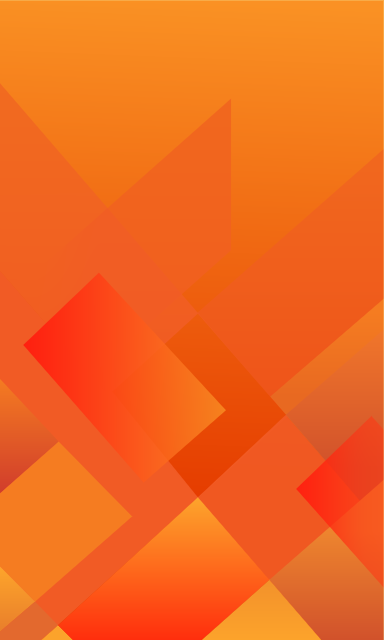
A WebGL 1 fragment shader for this background:

```glsl
precision highp float;
// Overlapping orange bands and tilted rectangles over a warm vertical gradient.
// Each shape is a smooth-edged convex quad, filled by a linear ramp and
// layered from back to front. Canvas space is 60.16 wide by 100 high.
uniform vec2 u_resolution;

const vec2 CANVAS = vec2(60.16, 100.0);
const vec3 CORAL = vec3(0.945, 0.355, 0.145);
const vec3 RED = vec3(1.0, 0.12, 0.06);
const vec3 ORANGE = vec3(0.96, 0.485, 0.13);
const vec3 AMBER = vec3(0.99, 0.64, 0.17);
const vec3 BROWN = vec3(0.82, 0.32, 0.17);
const vec3 PALE_RIM = vec3(0.95, 0.9, 0.6);

float cross2(vec2 a, vec2 b) {
  return a.x * b.y - a.y * b.x;
}

// Signed distance to the line from a to b, positive on its left
float side(vec2 p, vec2 a, vec2 b) {
  return cross2(normalize(b - a), p - a);
}

// Coverage of a convex quad with corners in either winding order
float quad(vec2 p, vec2 a, vec2 b, vec2 c, vec2 d) {
  float winding = sign(cross2(c - a, d - b));
  float inner = min(
    min(side(p, a, b) * winding, side(p, b, c) * winding),
    min(side(p, c, d) * winding, side(p, d, a) * winding));
  float pixel = CANVAS.y / u_resolution.y;
  return clamp(0.5 + inner / pixel, 0.0, 1.0);
}

// Linear colour ramp from one value to another
vec3 ramp(float v, float start, float end, vec3 first, vec3 last) {
  return mix(first, last, clamp((v - start) / (end - start), 0.0, 1.0));
}

// Slightly tilted gradient from deep orange up to amber
vec3 backdrop(vec2 p) {
  float height = p.y + 0.04 * (p.x - 0.5 * CANVAS.x);
  return ramp(height, 23.0, 100.0, vec3(0.90, 0.24, 0.0), vec3(0.98, 0.57, 0.14));
}

// Wide diagonal bands, with the backdrop showing where they cross
vec3 bands(vec2 p, vec3 color) {
  vec3 bandFill = ramp(p.y, 40.0, 87.0, CORAL, vec3(0.945, 0.41, 0.125));
  vec3 risingFill = ramp(p.y, 38.0, 77.0, vec3(0.935, 0.33, 0.10), vec3(0.945, 0.41, 0.12));

  float sail = quad(p, vec2(36.2, 84.6), vec2(36.2, 60.9), vec2(6.0, 34.0), vec2(6.0, 57.9));
  sail *= smoothstep(5.0, 16.0, p.x);
  vec3 sailFill = ramp(p.y, 50.0, 84.0, vec3(0.945, 0.37, 0.12), vec3(0.945, 0.40, 0.12));
  color = mix(color, sailFill, 0.94 * sail);

  float rising = quad(p, vec2(60.2, 76.8), vec2(60.2, 48.6), vec2(6.5, 0.0), vec2(0.0, 24.0));
  color = mix(color, risingFill, rising);

  float wedge = quad(p, vec2(60.2, 53.4), vec2(42.3, 38.0), vec2(60.2, 17.3), vec2(61.0, 30.0));
  color = mix(color, ramp(p.y, 38.0, 51.0, vec3(0.91, 0.41, 0.13), ORANGE), wedge);
  float lowerWedge = quad(p, vec2(60.2, 48.6), vec2(44.8, 35.2), vec2(60.2, 17.3), vec2(61.0, 30.0));
  color = mix(color, ramp(p.y, 27.0, 48.0, BROWN, vec3(0.94, 0.46, 0.17)), lowerWedge);

  float falling = quad(p, vec2(0.0, 87.0), vec2(60.2, 17.3), vec2(50.3, 0.0), vec2(0.0, 57.7));
  color = mix(color, bandFill, 0.9 * falling);
  color = mix(color, CORAL, 0.55 * sail * falling);
  float leftField = quad(p, vec2(0.0, 57.7), vec2(31.0, 22.3), vec2(6.5, 0.0), vec2(0.0));
  color = mix(color, CORAL, leftField);

  float crossing = quad(p, vec2(31.0, 51.0), vec2(44.8, 35.2), vec2(31.0, 22.3), vec2(17.6, 38.8));
  return mix(color, backdrop(p), crossing);
}

// Tiles along the lower and left edges
vec3 tiles(vec2 p, vec3 color) {
  float shade = quad(p, vec2(0.0, 40.8), vec2(9.2, 31.0), vec2(0.0, 22.9), vec2(-5.0, 30.0));
  color = mix(color, ramp(p.y, 23.0, 41.0, BROWN * vec3(1.0, 0.75, 1.0), ORANGE), shade);

  float flatTile = quad(p, vec2(9.2, 31.0), vec2(20.7, 19.3), vec2(5.5, 6.0), vec2(-6.06, 17.57));
  color = mix(color, ORANGE, flatTile);

  float cornerGold = quad(p, vec2(0.0, 11.5), vec2(5.5, 6.0), vec2(0.0, 1.3), vec2(-5.0, 6.0));
  color = mix(color, ramp(p.y, 1.0, 11.0, vec3(0.91, 0.49, 0.17), AMBER), cornerGold);
  float cornerBrown = quad(p, vec2(5.5, 6.0), vec2(9.1, 2.3), vec2(3.6, -2.5), vec2(-2.0, -0.4));
  color = mix(color, vec3(0.89, 0.41, 0.18), cornerBrown);
  float goldTip = quad(p, vec2(9.1, 2.3), vec2(12.5, -1.0), vec2(9.0, -4.0), vec2(5.0, -1.3));
  color = mix(color, AMBER, goldTip);

  float peak = quad(p, vec2(31.0, 22.3), vec2(42.2, 9.4), vec2(20.9, -9.5), vec2(9.1, 2.3));
  color = mix(color, ramp(p.y, 0.0, 22.0, vec3(1.0, 0.18, 0.05), AMBER), peak);

  float rightBrown = quad(p, vec2(42.2, 9.4), vec2(60.2, 25.1), vec2(60.2, 0.0), vec2(50.3, 0.0));
  color = mix(color, ramp(p.y, 0.0, 17.0, BROWN, vec3(0.93, 0.52, 0.18)), rightBrown);
  float rightGold = quad(p, vec2(42.2, 9.4), vec2(51.2, -1.0), vec2(41.0, -10.0), vec2(30.5, -1.0));
  return mix(color, ramp(p.y, 0.0, 9.4, AMBER, vec3(0.95, 0.57, 0.17)), rightGold);
}

// Red rectangles in front, growing more translucent to the right
vec3 redPanels(vec2 p, vec3 color) {
  float large = quad(p, vec2(15.5, 57.4), vec2(3.65, 46.1), vec2(22.5, 24.6), vec2(35.4, 35.9));
  float across = clamp((p.x - 3.65) / 31.75, 0.0, 1.0);
  vec3 largeFill = mix(RED, vec3(0.98, 0.585, 0.15), pow(across, 1.3));
  color = mix(color, largeFill, mix(0.97, 0.74, across) * large);

  float small = quad(p, vec2(58.2, 35.0), vec2(46.4, 23.6), vec2(60.2, 8.1), vec2(72.0, 19.5));
  vec3 smallFill = ramp(p.x, 46.4, 60.2, RED, vec3(1.0, 0.22, 0.08));
  return mix(color, smallFill, mix(0.95, 0.55, smoothstep(46.4, 58.0, p.x)) * small);
}

void main() {
  vec2 p = gl_FragCoord.xy / u_resolution * CANVAS;
  vec3 color = tiles(p, bands(p, backdrop(p)));
  color = redPanels(p, color);
  // Thin pale rim along the top and right
  vec2 rim = step(CANVAS - 0.2, p);
  gl_FragColor = vec4(mix(color, PALE_RIM, 0.3 * max(rim.x, rim.y)), 1.0);
}
```
